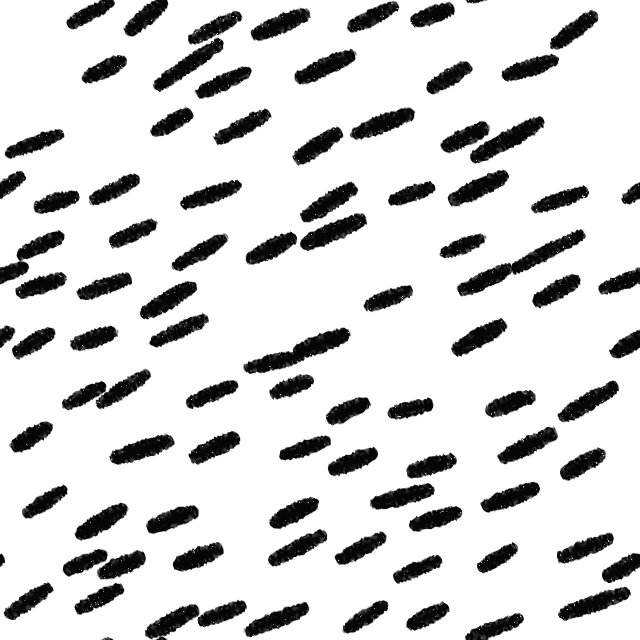
Give the GLSL for this pattern, as a WebGL 2 fragment shader.

```glsl
#version 300 es
precision highp float;
// Scattered slanted ink dashes with dry, bristly edges on white paper.
// Each cell of a wrapping, row-shifted grid may hold one tapered stroke;
// grain is computed in stroke space, so the canvas tiles without a seam.

uniform vec2 u_resolution;
out vec4 outColor;

const vec2 GRID = vec2(9.0, 12.0);   // columns and rows, whole repeats
const vec2 JITTER = vec2(0.62, 0.62);
const float EMPTY_SHARE = 0.13;
const float MEAN_ANGLE = 0.45;
const float ANGLE_SPREAD = 0.27;
const float TAPER = 0.35;
const vec3 PAPER = vec3(1.0);
const vec3 INK = vec3(0.025);
const vec3 DRY_INK = vec3(0.30);

float hash(vec2 p) {
    vec3 q = fract(p.xyx * vec3(0.1031, 0.1030, 0.0973));
    q += dot(q, q.yzx + 33.33);
    return fract((q.x + q.y) * q.z);
}

float valueNoise(vec2 p) {
    vec2 cell = floor(p);
    vec2 f = fract(p);
    f = f * f * (3.0 - 2.0 * f);
    float low = mix(hash(cell), hash(cell + vec2(1, 0)), f.x);
    float high = mix(hash(cell + vec2(0, 1)), hash(cell + vec2(1, 1)), f.x);
    return mix(low, high, f.y);
}

vec2 toStrokeSpace(vec2 p, float angle) {
    float c = cos(angle), s = sin(angle);
    return vec2(c * p.x + s * p.y, c * p.y - s * p.x);
}

// Depth below the outline of a tapered, round-ended stroke (negative outside)
float strokeDepth(vec2 p, float halfLength, float halfWidth) {
    float t = min(abs(p.x) / halfLength, 1.0);
    float radius = halfWidth * (1.0 - TAPER * t * t);
    float coreEnd = halfLength - halfWidth * (1.0 - TAPER);
    return radius - length(vec2(max(abs(p.x) - coreEnd, 0.0), p.y));
}

// Colour and coverage of one stroke, with rough rim, dry grain and pinholes
vec4 inkStroke(vec2 p, float halfLength, float halfWidth, float seed, float pixel) {
    float depth = strokeDepth(p, halfLength, halfWidth);
    float bristles = valueNoise(p * vec2(360.0, 130.0) + seed) - 0.5;
    float lumps = valueNoise(p * 95.0 + seed + 31.0) - 0.5;
    float soft = max(0.0015, 0.75 * pixel);
    float coverage = smoothstep(-soft, soft, depth + 0.0036 * bristles + 0.0022 * lumps);

    float rim = 1.0 - smoothstep(0.002, 0.0115, depth + 0.004 * lumps);
    float grain = smoothstep(0.45, 0.95, valueNoise(p * vec2(330.0, 210.0) + seed + 57.0));
    float pinhole = smoothstep(0.88, 1.0, valueNoise(p * 400.0 + seed + 83.0));
    vec3 color = mix(INK, DRY_INK, grain * rim);
    color = mix(color, PAPER, 0.8 * pinhole * smoothstep(0.0, 0.4, rim));
    return vec4(color, coverage);
}

// Random stroke of one wrapped cell; offset runs from the cell centre
vec4 cellStroke(vec2 offset, vec2 id, float pixel) {
    if (hash(id + 3.7) < EMPTY_SHARE) return vec4(PAPER, 0.0);
    vec2 jitter = vec2(hash(id + 11.3), hash(id + 23.9)) - 0.5;
    float turn = hash(id + 37.1) + hash(id + 41.7) - 1.0;
    float size = hash(id + 53.3);
    float halfLength = 0.036 + 0.017 * size + 0.013 * pow(size, 12.0);
    float halfWidth = 0.0114 + 0.0028 * hash(id + 67.9);
    float seed = floor(900.0 * hash(id + 79.1));
    vec2 p = toStrokeSpace(offset - jitter * JITTER / GRID, MEAN_ANGLE + ANGLE_SPREAD * turn);
    return inkStroke(p, halfLength, halfWidth, seed, pixel);
}

void main() {
    vec2 uv = gl_FragCoord.xy / u_resolution;
    float pixel = 1.0 / min(u_resolution.x, u_resolution.y);
    vec3 color = PAPER;

    // Nearby rows, each slid sideways by its own amount
    for (int j = -1; j <= 1; j++) {
        float row = floor(uv.y * GRID.y) + float(j);
        float wrappedRow = mod(row, GRID.y);
        float slide = hash(vec2(wrappedRow, 97.0));
        for (int i = -1; i <= 1; i++) {
            float column = floor(uv.x * GRID.x - slide) + float(i);
            vec2 center = vec2(column + slide + 0.5, row + 0.5) / GRID;
            vec2 id = vec2(mod(column, GRID.x), wrappedRow);
            vec4 stroke = cellStroke(uv - center, id, pixel);
            color = min(color, mix(PAPER, stroke.rgb, stroke.a));
        }
    }
    outColor = vec4(color, 1.0);
}
```
